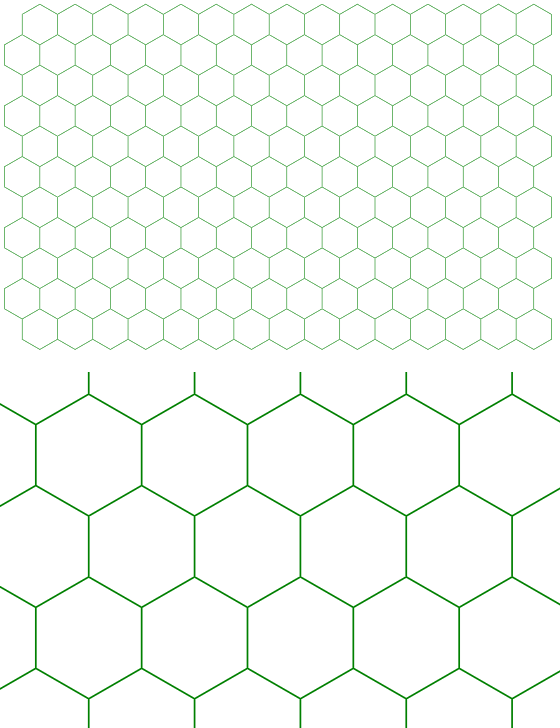
Top: the whole. Bottom: its middle third, enlarged.
Write a WebGL 2 fragment shader that draws this pattern.

```glsl
#version 300 es
precision highp float;
// A finite honeycomb of thin green outlines on white: 11 rows of 15 cells,
// odd rows shifted half a cell to the left. Each pixel takes the distance to
// the nearest outline among the cells around it, then its exact coverage.

#define COLUMNS 15.0
#define ROWS 11.0
#define PITCH vec2(0.06300, 0.05440)        // cell spacing, in canvas widths
#define FIRST_CENTER vec2(0.07115, 0.04375) // top left cell, from the top left
#define LINE_WIDTH 0.00102                  // in canvas widths
#define LINE_COLOR vec3(0.0, 0.5, 0.0)
#define PAPER_COLOR vec3(1.0)

uniform vec2 u_resolution;
out vec4 fragColor;

const float ROW_RATIO = 0.8660254; // row spacing over column spacing

// Signed distance to a pointy-top hexagon one unit wide
float hexagon(vec2 p) {
    p = abs(p);
    return max(p.x, 0.5 * p.x + ROW_RATIO * p.y) - 0.5;
}

// Distance to the nearest outline; x counts cells, y counts rows downward
float honeycomb(vec2 grid) {
    float nearest = 10.0;
    float baseRow = floor(grid.y + 0.5);
    for (int j = -1; j <= 1; j++) {
        float row = baseRow + float(j);
        if (row < 0.0 || row >= ROWS) continue;
        float shift = -0.5 * mod(row, 2.0);
        float baseColumn = floor(grid.x - shift + 0.5);
        for (int i = -1; i <= 1; i++) {
            float column = baseColumn + float(i);
            if (column < 0.0 || column >= COLUMNS) continue;
            vec2 local = grid - vec2(column + shift, row);
            nearest = min(nearest, abs(hexagon(local * vec2(1.0, ROW_RATIO))));
        }
    }
    return nearest;
}

// Overlap of a pixel-wide window with the line, as a share of the pixel
float coverage(float dist, float width, float pixel) {
    float overlap = min(dist + 0.5 * pixel, 0.5 * width)
                  - max(dist - 0.5 * pixel, -0.5 * width);
    return clamp(overlap / pixel, 0.0, 1.0);
}

void main() {
    // Canvas widths, measured from the top left corner
    float pixel = 1.0 / u_resolution.x;
    vec2 pos = vec2(gl_FragCoord.x, u_resolution.y - gl_FragCoord.y) * pixel;

    float dist = honeycomb((pos - FIRST_CENTER) / PITCH) * PITCH.x;
    float ink = coverage(dist, LINE_WIDTH, pixel);
    fragColor = vec4(mix(PAPER_COLOR, LINE_COLOR, ink), 1.0);
}
```
